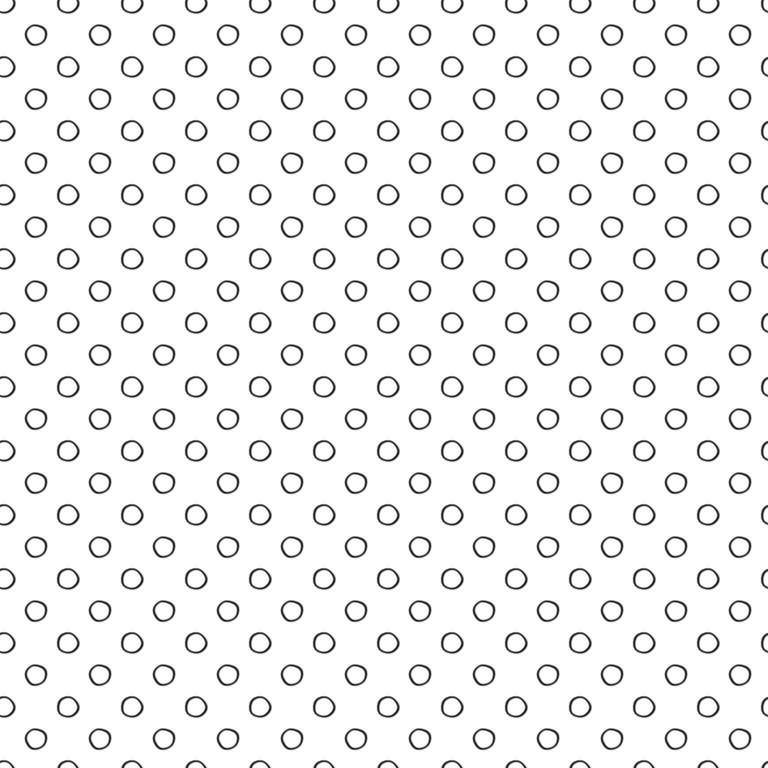
Reproduce this pattern procedurally as a three.js fragment shader.

```glsl
varying vec2 vUv;

const float REPEATS = 12.0;                    // cells across and up
const vec2 CENTER_A = vec2(0.5625, 0.453);     // ring centers, in cells
const vec2 CENTER_B = vec2(0.0625, 0.953);
const vec2 RING_RADIUS = vec2(0.157, 0.152);
const float LINE_WIDTH = 0.032;
const float EDGE_SOFTNESS = 0.016;
const float WOBBLE = 0.0035;                   // hand-drawn bend of the outline
const float PRESSURE = 0.16;                   // change of line width around the ring
const float PHASE_A = 0.6;
const float PHASE_B = 2.3;
const vec3 PAPER = vec3(1.0);
const vec3 INK = vec3(0.11);

// Offset from the nearest center of a wrapping lattice
vec2 cellOffset(vec2 p, vec2 center) {
  return fract(p - center + 0.5) - 0.5;
}

// Coverage of one uneven pen-drawn ring
float penRing(vec2 p, float phase, float edge) {
  float angle = atan(p.y, p.x);
  float bend = sin(3.0 * angle + phase) + 0.6 * sin(5.0 * angle - 2.0 * phase);
  vec2 direction = vec2(cos(angle), sin(angle));
  float radius = 1.0 / length(direction / RING_RADIUS) + WOBBLE * bend;
  float pressure = 1.0 + PRESSURE * sin(2.0 * angle + phase);
  float halfWidth = 0.5 * LINE_WIDTH * pressure;
  float dist = abs(length(p) - radius);
  return 1.0 - smoothstep(halfWidth - edge, halfWidth + edge, dist);
}

void main() {
  vec2 p = vUv * REPEATS;
  float edge = max(EDGE_SOFTNESS, 0.75 * max(fwidth(p.x), fwidth(p.y)));

  // Two lattices, half a cell apart, form the staggered rows
  float ringA = penRing(cellOffset(p, CENTER_A), PHASE_A, edge);
  float ringB = penRing(cellOffset(p, CENTER_B), PHASE_B, edge);

  gl_FragColor = vec4(mix(PAPER, INK, max(ringA, ringB)), 1.0);
}
```
